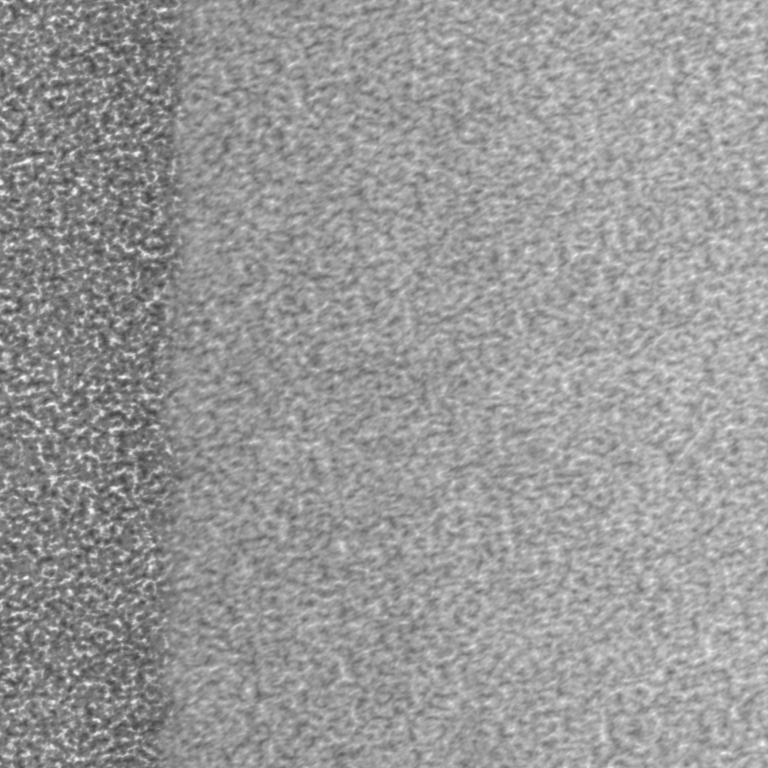
Give the GLSL for this texture, as a three.js fragment shader.

```glsl
varying vec2 vUv;

#define GRAIN_FREQ vec2(70.0, 104.0)
#define GRAIN_TILT 0.42
#define BAND_EDGE 0.228
#define BAND_SOFTNESS 0.032
#define BAND_TONE 0.495
#define SHEET_TONE_LEFT 0.578
#define SHEET_TONE_RIGHT 0.672
#define BAND_CONTRAST 0.28
#define SHEET_CONTRAST 0.225
#define GLINT_GAIN 0.36
#define OCTAVE_FADE 0.56

// Pseudo-random unit gradient for a lattice cell
vec2 cellGradient(vec2 cell) {
  vec3 h = fract(cell.xyx * vec3(0.1031, 0.1030, 0.0973));
  h += dot(h, h.yzx + 33.33);
  float angle = 6.28318 * fract((h.x + h.y) * h.z);
  return vec2(cos(angle), sin(angle));
}

float gradientNoise(vec2 p) {
  vec2 cell = floor(p);
  vec2 f = fract(p);
  vec2 blend = f * f * f * (f * (f * 6.0 - 15.0) + 10.0);
  float a = dot(cellGradient(cell), f);
  float b = dot(cellGradient(cell + vec2(1.0, 0.0)), f - vec2(1.0, 0.0));
  float c = dot(cellGradient(cell + vec2(0.0, 1.0)), f - vec2(0.0, 1.0));
  float d = dot(cellGradient(cell + vec2(1.0, 1.0)), f - vec2(1.0, 1.0));
  return mix(mix(a, b, blend.x), mix(c, d, blend.x), blend.y);
}

vec2 rotate(vec2 p, float angle) {
  float c = cos(angle);
  float s = sin(angle);
  return vec2(c * p.x + s * p.y, c * p.y - s * p.x);
}

// Layered grain, each octave turned a little to hide the lattice
float grain(vec2 p, vec2 freq, float tilt) {
  float sum = 0.0;
  float weight = 1.0;
  for (int i = 0; i < 3; i++) {
    float layer = float(i);
    vec2 q = rotate(p, tilt + 0.22 * (layer - 1.0));
    sum += weight * gradientNoise(q * freq + 200.0 + 37.7 * layer);
    freq *= 1.55;
    weight *= OCTAVE_FADE;
  }
  return sum;
}

float segmentDistance(vec2 p, vec2 a, vec2 b) {
  vec2 along = b - a;
  float t = clamp(dot(p - a, along) / dot(along, along), 0.0, 1.0);
  return length(p - a - along * t);
}

void main() {
  vec2 uv = vUv;

  // Bend the grain slightly so that its streaks wander
  vec2 bend = vec2(gradientNoise(uv * 34.0 + 90.0), gradientNoise(uv * 34.0 + 150.0));
  vec2 p = uv + 0.003 * bend;
  float sheetGrain = grain(p, GRAIN_FREQ, GRAIN_TILT);
  float bandGrain = grain(p + 3.0, GRAIN_FREQ * vec2(1.2, 1.0), 0.3);

  // Dark rough band with a ragged soft edge
  float edge = BAND_EDGE + 0.022 * (uv.y - 0.5) + 0.02 * gradientNoise(uv * 24.0 + 60.0);
  float band = 1.0 - smoothstep(edge - BAND_SOFTNESS, edge + BAND_SOFTNESS, uv.x);

  // Broad tone and faint clouding
  float sheetTone = mix(SHEET_TONE_LEFT, SHEET_TONE_RIGHT, smoothstep(0.2, 1.0, uv.x));
  float bandTone = BAND_TONE - 0.025 * smoothstep(0.08, 0.2, uv.x);
  float clouds = 0.04 * gradientNoise(uv * 9.0 + 20.0) + 0.06 * gradientNoise(uv * 30.0 + 45.0);

  // Grain relief with bright glints on the highest points
  float sheetGlint = max(sheetGrain - 0.4, 0.0);
  float bandGlint = max(bandGrain - 0.12, 0.0);
  float sheet = sheetTone + SHEET_CONTRAST * sheetGrain + 0.12 * sheetGlint;
  float rough = bandTone + BAND_CONTRAST * bandGrain + GLINT_GAIN * bandGlint;
  float tone = mix(sheet, rough, band) + clouds;

  // One faint pale scratch
  float scratch = segmentDistance(uv, vec2(0.856, 0.365), vec2(0.925, 0.455));
  tone += 0.07 * (1.0 - smoothstep(0.0005, 0.0035, scratch));

  gl_FragColor = vec4(vec3(clamp(tone, 0.3, 0.95)), 1.0);
}
```
